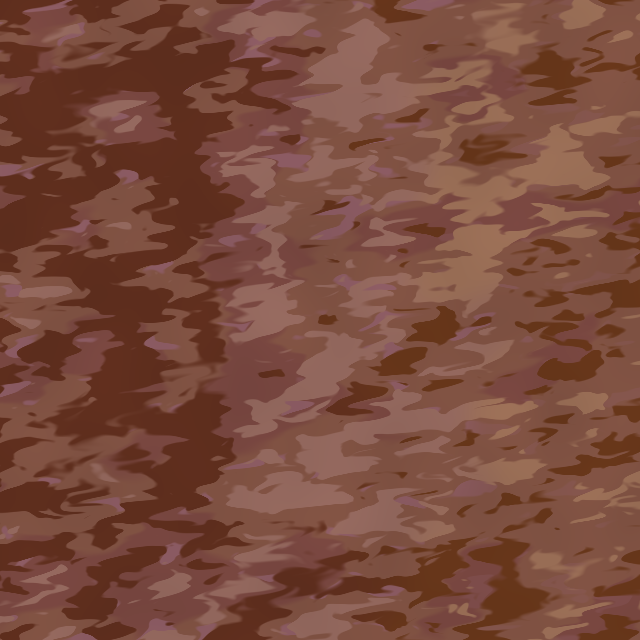
A three.js fragment shader for this pattern:

```glsl
// Weathered bark: ragged plates in three tones over dark horizontal cracks.
// A warped sum of stretched gradient noises is biased across the canvas and
// cut at two levels; separate noises tint the plates and add violet flecks.

#define PLATE_SCALE vec2(8.5, 13.5)
#define RAGGED_SCALE vec2(17.0, 40.0)
#define FRINGE_SCALE vec2(36.0, 84.0)
#define WARP_AMOUNT 0.055
#define SLANT 0.12
#define CRACK_LEVEL 0.0
#define LIGHT_LEVEL 0.44
#define EDGE_SHARP 0.035
#define EDGE_SOFT 0.13
#define FLECK_LEVEL 0.27
#define SHADE_AMOUNT 0.07

varying vec2 vUv;

const vec3 CRACK_RED = vec3(0.37, 0.18, 0.115);
const vec3 CRACK_OLIVE = vec3(0.40, 0.21, 0.10);
const vec3 PLATE_BROWN = vec3(0.50, 0.32, 0.26);
const vec3 PLATE_MAUVE = vec3(0.47, 0.275, 0.25);
const vec3 LIGHT_PINK = vec3(0.575, 0.405, 0.365);
const vec3 LIGHT_TAN = vec3(0.60, 0.43, 0.335);
const vec3 FLECK_VIOLET = vec3(0.545, 0.355, 0.385);

// Random gradient in -1..1 for a lattice point
vec2 randomGradient(vec2 cell) {
  vec3 p = fract(vec3(cell.xyx) * vec3(0.1031, 0.1030, 0.0973));
  p += dot(p, p.yzx + 33.33);
  return fract((p.xx + p.yz) * p.zy) * 2.0 - 1.0;
}

// Gradient noise, centred on zero
float noise(vec2 p) {
  vec2 cell = floor(p);
  vec2 f = p - cell;
  vec2 u = f * f * f * (f * (f * 6.0 - 15.0) + 10.0);
  vec2 right = vec2(1.0, 0.0);
  vec2 up = vec2(0.0, 1.0);
  float a = dot(randomGradient(cell), f);
  float b = dot(randomGradient(cell + right), f - right);
  float c = dot(randomGradient(cell + up), f - up);
  float d = dot(randomGradient(cell + 1.0), f - 1.0);
  return mix(mix(a, b, u.x), mix(c, d, u.x), u.y);
}

// Height of the bark; low values are cracks
float barkHeight(vec2 p) {
  return noise(p * PLATE_SCALE + 11.0)
       + 0.75 * noise(p * RAGGED_SCALE + 47.0)
       + 0.32 * noise(p * FRINGE_SCALE + 83.0);
}

// Broad zones: cracked left, pale centre, mixed right and foot
float zoneBias(vec2 uv) {
  float x = uv.x + 0.12 * noise(uv * 4.0 + 5.0);
  float bias = mix(-0.04, 0.37, smoothstep(0.30, 0.52, x));
  bias = mix(bias, 0.18, smoothstep(0.68, 0.88, x));
  bias = mix(0.16, bias, smoothstep(0.08, 0.24, uv.y));
  return bias + 0.22 * noise(uv * 3.5 + 29.0);
}

// Smooth cut of a field at a level
float cut(float level, float width, float value) {
  return smoothstep(level - width, level + width, value);
}

void main() {
  vec2 uv = vUv;

  // Slanted space with rows pushed sideways for spiky plate ends
  vec2 p = uv;
  p.y -= SLANT * uv.x;
  p.x += WARP_AMOUNT * noise(p * vec2(14.0, 52.0) + 61.0);
  p.y += 0.2 * WARP_AMOUNT * noise(p * vec2(24.0, 30.0) + 17.0);

  // Edges are crisp apart from a few smudged areas
  float smudge = smoothstep(0.12, 0.40, noise(uv * 4.5 + 71.0));
  float edge = mix(EDGE_SHARP, EDGE_SOFT, smudge);
  float height = barkHeight(p) + zoneBias(uv);

  // Tones of each layer
  float tanZone = smoothstep(0.64, 0.80, uv.x + 0.3 * noise(uv * 5.0 + 37.0));
  float oliveZone = smoothstep(0.42, 0.66, uv.x + 0.3 * noise(uv * 5.0 + 91.0));
  float mauveField = noise(p * vec2(6.0, 8.0) + 53.0) - 0.18 * smoothstep(0.35, 0.6, uv.x);
  vec3 crack = mix(CRACK_RED, CRACK_OLIVE, oliveZone);
  vec3 plate = mix(PLATE_BROWN, PLATE_MAUVE, cut(0.03, 0.04, mauveField));
  vec3 light = mix(LIGHT_PINK, LIGHT_TAN, tanZone);

  // Small violet flecks lie on the plates
  float fleckField = noise(p * vec2(14.0, 32.0) + 23.0)
                   + 0.35 * noise(p * vec2(30.0, 70.0) + 7.0);
  float fleck = cut(FLECK_LEVEL, 0.04, fleckField) * (1.0 - 0.7 * tanZone);
  plate = mix(plate, FLECK_VIOLET, fleck);

  // Stack the layers and add faint broad shading
  vec3 color = mix(crack, plate, cut(CRACK_LEVEL, edge, height));
  color = mix(color, light, cut(LIGHT_LEVEL, edge, height));
  color *= 1.0 + SHADE_AMOUNT * noise(uv * vec2(9.0, 7.0) + 43.0);

  gl_FragColor = vec4(color, 1.0);
}
```
